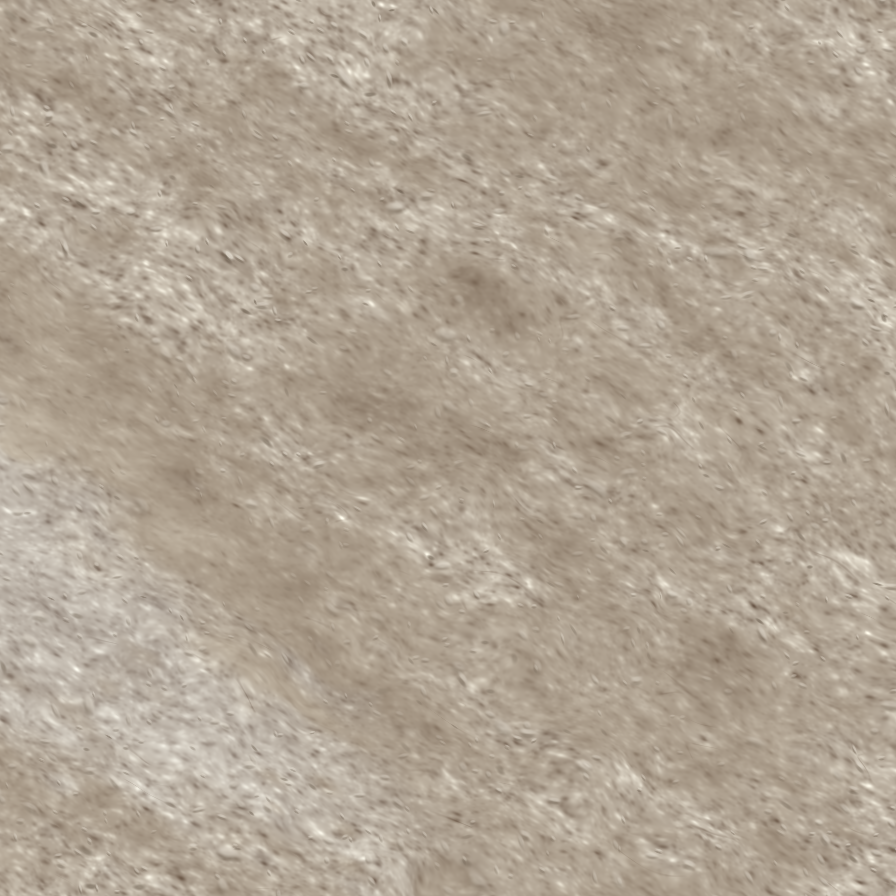
This texture is drawn by a Shadertoy shader. Its source:

```glsl
vec3 hash3(vec2 cell) {
    vec3 k = vec3(dot(cell, vec2(127.1, 311.7)), dot(cell, vec2(269.5, 183.3)), dot(cell, vec2(419.2, 371.9)));
    return fract(sin(k) * 43758.545);
}

// Cellular noise: one soft light or dark blob per cell, centred on zero
float blobs(vec2 p) {
    vec2 cell = floor(p);
    float sum = 0.0;
    for (int y = -1; y <= 1; y++)
    for (int x = -1; x <= 1; x++) {
        vec2 c = cell + vec2(x, y);
        vec3 h = hash3(c);
        vec2 d = p - c - h.xy;
        sum += (2.0 * h.z - 1.0) * exp(-6.0 * dot(d, d));
    }
    return sum;
}

// Scattered stone chips: x is the lit body, y the shadow beneath it
vec2 chips(vec2 p, float share) {
    vec2 cell = floor(p), cover = vec2(0.0);
    for (int y = -1; y <= 1; y++)
    for (int x = -1; x <= 1; x++) {
        vec2 c = cell + vec2(x, y);
        vec3 h = hash3(c + 17.0), g = hash3(c + 91.0);
        if (g.x > share) continue;
        float a = (h.z - 0.5) * 1.8, size = 0.17 + 0.25 * g.z * g.z;
        mat2 turn = mat2(cos(a), -sin(a), sin(a), cos(a));
        vec2 squash = vec2(1.0, 1.5 + 1.3 * g.y);
        vec2 d = p - c - h.xy;
        float body = length(turn * d * squash) / size;
        float shade = length(turn * (d + vec2(-0.04, 0.16)) * squash) / size;
        cover = max(cover, 1.0 - smoothstep(0.3, 1.2, vec2(body, shade)));
    }
    return cover;
}

void mainImage(out vec4 fragColor, in vec2 fragCoord) {
    vec2 uv = fragCoord / iResolution.xy;

    // Axes along and across the slanting grain, gently warped
    vec2 q = vec2(dot(uv, vec2(0.87, -0.5)), dot(uv, vec2(0.5, 0.87)));
    q += 0.012 * vec2(blobs(uv * 9.0), blobs(uv * 9.0 + 40.0));
    q += 0.004 * vec2(blobs(uv * 31.0 + 3.0), blobs(uv * 31.0 + 70.0));

    float broad = blobs(q * vec2(3.0, 6.0) + 5.0);
    float streak = blobs(q * vec2(8.0, 19.0) + 31.0);
    float mottle = blobs(q * vec2(19.0, 40.0) + 63.0);

    // Chalky patch at lower left and the smooth bank beside it
    float ragged = 0.08 * streak + 0.09 * mottle;
    float diagonal = uv.x + uv.y + ragged;
    float chalk = (1.0 - smoothstep(0.44, 0.62, diagonal)) * smoothstep(0.1, 0.29, uv.y + 0.3 * uv.x + ragged);
    float bank = smoothstep(0.52, 0.62, diagonal) * (1.0 - smoothstep(0.68, 0.86, diagonal))
               * (1.0 - smoothstep(0.38, 0.54, uv.x));

    // Grit thins out over bare, wiped earth
    float grit = smoothstep(-0.6, 0.6, broad + 0.8 * streak + 0.7 * mottle);
    grit = mix(0.5 + 0.65 * grit, 0.35, bank);
    grit = mix(grit, 0.9, chalk);

    float clump = blobs(q * vec2(34.0, 66.0) + 47.0);
    float coarse = blobs(q * vec2(56.0, 118.0));
    float grain = blobs(q * vec2(88.0, 185.0) + 11.0);
    float fine = blobs(q * vec2(165.0, 250.0) + 23.0);

    float tone = 0.045 * broad + 0.065 * streak + 0.055 * mottle + 0.065 * chalk - 0.045 * bank;
    tone += grit * (0.065 * clump + 0.095 * coarse + 0.11 * grain + 0.05 * fine);
    tone += 0.1 * grit * coarse * abs(grain);

    // Soft dark wrinkles running along the grain
    float crease = abs(blobs(q * vec2(13.0, 36.0) + 77.0));
    tone -= 0.07 * (1.0 - smoothstep(0.0, 0.06, crease)) * smoothstep(0.1, 0.6, mottle + clump) * grit;

    // Earth colour: tan where bare, greyer where gritty or chalky
    vec3 color = vec3(0.697, 0.647, 0.582) + tone * vec3(0.94, 1.03, 1.03);
    color += vec3(-0.008, 0.002, 0.022) * (chalk + 0.7 * grit - 0.55);

    // Pale chips with shadows, small pebbles and a few dark crumbs
    vec2 small = chips(q * vec2(50.0, 62.0), 0.2) * grit;
    vec2 large = chips(q * vec2(25.0, 33.0) + 9.0, 0.1) * grit;
    float crumb = chips(q * vec2(38.0, 52.0) + 53.0, 0.07).x * grit;
    color = mix(color, vec3(0.43, 0.38, 0.32), min(0.35 * small.y + 0.4 * large.y + 0.5 * crumb, 0.8));
    color = mix(color, vec3(0.87, 0.84, 0.79), min(0.5 * small.x + 0.6 * large.x, 0.85));

    fragColor = vec4(color, 1.0);
}
```
